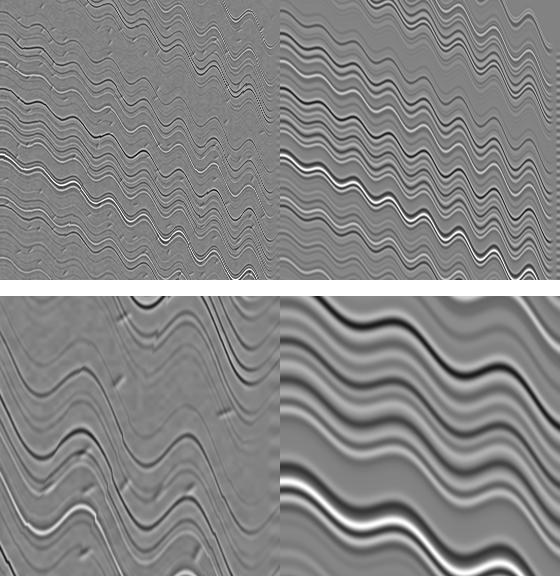
Top: the whole. Bottom: its middle third, enlarged.
Reproduce this pattern procedurally as a WebGL 1 fragment shader.

```glsl
precision highp float;
// Two square panels of grey layered strata, folded into eight waves that steepen
// to the right. Each pixel is unfolded to a layer depth, where random wavelets
// are summed; the left panel is sharp, faulted and grainy, the right one smooth.

uniform vec2 u_resolution;

#define WAVES 8.0          // folds across one panel
#define WAVE_PHASE 0.167   // position of the first crest, in folds
#define FOLD_START 0.010   // fold height at the left edge
#define FOLD_GROWTH 0.034  // added fold height at the right edge
#define DIP vec2(0.42, 0.22) // linear and quadratic fall of the layers
#define LAYERS 60.0        // random layers per panel height
#define SHARP_WIDTH 0.0040 // wavelet width, left panel
#define SOFT_WIDTH 0.0064  // wavelet width, right panel
#define CONTRAST 0.30      // strength of the random layers
#define FAULT_THROW 0.007  // largest layer shift between fault blocks
#define SCAR_CELLS 24.0    // grid of small broken marks
#define BASE_GREY 0.51

float hash(vec2 p) {
  return fract(sin(dot(p, vec2(127.1, 311.7))) * 43758.5453);
}

float noise(vec2 p) {
  vec2 i = floor(p), f = fract(p);
  f = f * f * (3.0 - 2.0 * f);
  return mix(mix(hash(i), hash(i + vec2(1.0, 0.0)), f.x),
             mix(hash(i + vec2(0.0, 1.0)), hash(i + 1.0), f.x), f.y);
}

// Bright ridge with a dark trough on each side
float wavelet(float d, float width) {
  float q = d * d / (width * width);
  return (1.0 - q) * exp(-0.5 * q);
}

float band(float z, float lo, float hi) {
  return smoothstep(lo - 0.012, lo + 0.012, z) * (1.0 - smoothstep(hi - 0.012, hi + 0.012, z));
}

// Depth of the layer that passes through p (y pointing down)
float unfold(vec2 p) {
  float dip = p.x * (DIP.x + DIP.y * p.x) * (1.0 - 0.2 * p.y);
  float fold = FOLD_START + FOLD_GROWTH * p.x;
  return p.y - dip + fold * cos(6.28318 * (WAVES * p.x - WAVE_PHASE));
}

float strata(float z, float width) {
  float sum = 0.0;
  float cell = floor(z * LAYERS);
  for (int k = -2; k <= 2; k++) {
    float id = cell + float(k);
    float centre = (id + 0.2 + 0.6 * hash(vec2(id, 3.0))) / LAYERS;
    float s = 2.0 * hash(vec2(id, 9.0)) - 1.0;
    sum += s * abs(s) * wavelet(z - centre, width);
  }
  // Quiet beds, and nothing above the topmost layer
  float loud = 1.0 - 0.8 * band(z, -0.075, 0.030);
  loud *= 1.0 - 0.75 * band(z, -0.435, -0.335);
  loud *= smoothstep(-0.49, -0.46, z);
  sum *= CONTRAST * loud;
  // Strong marker horizons
  sum -= 0.40 * wavelet(z - 0.320, width);
  sum -= 0.38 * wavelet(z + 0.160, width);
  sum -= 0.22 * wavelet(z - 0.125, width);
  sum += 0.28 * wavelet(z + 0.310, width);
  sum += 0.26 * wavelet(z + 0.460, width);
  sum += 0.20 * wavelet(z - 0.420, width);
  sum += 0.20 * wavelet(z - 0.560, width);
  return sum;
}

// Scattered short slanted marks, dark on one side and light on the other
float scars(vec2 p) {
  vec2 g = p * SCAR_CELLS, id = floor(g);
  vec2 centre = 0.35 + 0.3 * vec2(hash(id + 5.0), hash(id + 17.0));
  vec2 d = fract(g) - centre;
  float lean = mix(0.4, 1.2, hash(id + 31.0));
  vec2 along = vec2(cos(lean), -sin(lean));
  float t = dot(d, along);
  float across = dot(d, vec2(-along.y, along.x)) / 0.07;
  float present = step(0.80, hash(id + 43.0));
  return present * across * exp(-0.5 * across * across) * (1.0 - smoothstep(0.10, 0.33, abs(t)));
}

void main() {
  vec2 uv = gl_FragCoord.xy / u_resolution;
  float soft = step(0.5, uv.x);
  float rough = 1.0 - soft;
  vec2 p = vec2(fract(uv.x * 2.0), 1.0 - uv.y);
  float pixel = 1.0 / u_resolution.y;

  // Slanted fault blocks shift and bend the sharp layers
  float block = (p.x + 0.35 * p.y + 0.02 * noise(p * 9.0)) * 13.0;
  float edge = smoothstep(0.94, 1.0, fract(block));
  float slip = mix(hash(vec2(floor(block), 2.0)), hash(vec2(floor(block) + 1.0, 2.0)), edge) - 0.5;
  float warp = FAULT_THROW * slip + 0.004 * (noise(p * 30.0) - 0.5);
  float z = unfold(p) + rough * warp;

  float width = max(mix(SHARP_WIDTH, SOFT_WIDTH, soft), 0.8 * pixel);
  float signal = strata(z, width);

  // Uneven strength, scars and grain on the rough panel
  signal *= mix(0.65 + 0.6 * noise(p * vec2(14.0, 22.0)), 1.0, soft);
  signal += rough * (0.24 * scars(p) + 0.06 * (noise(p * 150.0) - 0.5));

  // Layers die out at the right border, leaving a column of fine ticks
  signal *= 1.0 - mix(0.75, 1.0, soft) * smoothstep(0.955, 0.98, p.x);
  float ticks = sin(6.28318 * 38.0 * p.y) * smoothstep(0.983, 0.992, p.x);
  signal += 0.13 * mix(0.4, 1.0, soft) * ticks * smoothstep(0.16, 0.22, p.y);

  gl_FragColor = vec4(vec3(clamp(BASE_GREY + signal, 0.0, 1.0)), 1.0);
}
```
